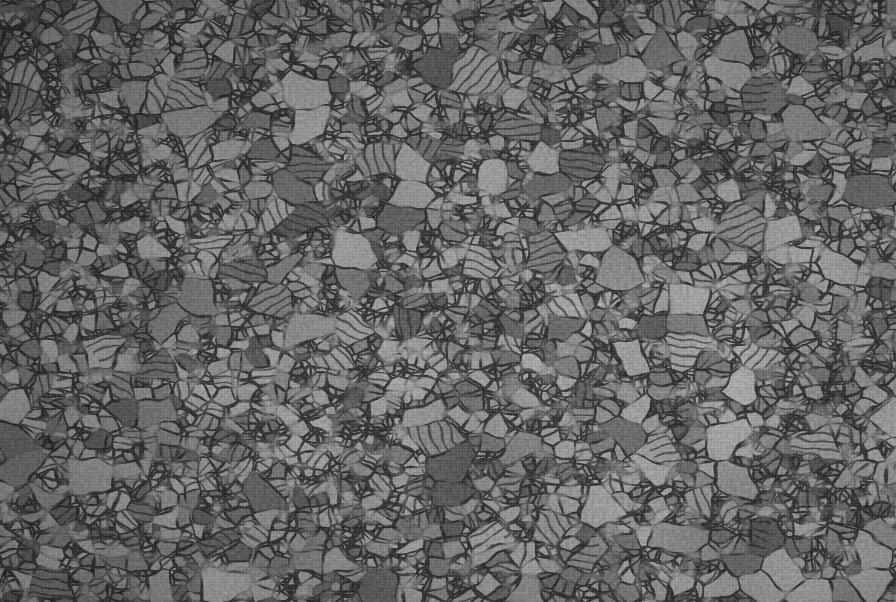
Give the GLSL for this texture, as a Shadertoy shader.

```glsl
const float TAU = 6.2831853;

// Sizes are in canvas heights, densities in cells per canvas height
const float COARSE_DENSITY = 21.0;
const float MEDIUM_DENSITY = 39.0;
const float FINE_DENSITY = 68.0;
const float COARSE_KEEP = 0.22;
const float MEDIUM_KEEP = 0.62;
const float GRAIN_STRETCH = 1.25;
const float WARP_AMOUNT = 0.008;
const float BOUNDARY_WIDTH = 0.0017;
const float TWIN_SHARE = 0.30;
const float TWIN_DENSITY = 75.0;
const float SCREEN_DENSITY = 140.0;
const float SCREEN_CONTRAST = 0.035;
const float SPECKLE_CONTRAST = 0.09;
const float BRIGHT_GRAIN = 0.585;
const float TONE_RANGE = 0.25;
const float BOUNDARY_TONE = 0.17;
const vec2 LIGHT_CENTER = vec2(0.62, 0.43);
const float LIGHT_PEAK = 1.07;
const float LIGHT_FALLOFF = 0.55;

struct Grain {
    float edge;
    vec2 id;
};

vec2 hash2(vec2 cell) {
    uvec2 q = uvec2(ivec2(floor(cell))) * uvec2(1597u, 3812u) + uvec2(77u, 913u);
    q = q * 1664525u + 1013904223u;
    q.x += q.y * 1664525u;
    q.y += q.x * 1664525u;
    q ^= q >> 16u;
    q.x += q.y * 1664525u;
    q.y += q.x * 1664525u;
    q ^= q >> 16u;
    return vec2(q & 65535u) / 65535.0;
}

float gradientDot(vec2 corner, vec2 offset) {
    float angle = TAU * hash2(corner).x;
    return dot(vec2(cos(angle), sin(angle)), offset);
}

float gradientNoise(vec2 p) {
    vec2 i = floor(p), f = fract(p);
    vec2 u = f * f * f * (f * (f * 6.0 - 15.0) + 10.0);
    vec2 e = vec2(1.0, 0.0);
    float low = mix(gradientDot(i, f), gradientDot(i + e, f - e), u.x);
    float high = mix(gradientDot(i + e.yx, f - e.yx), gradientDot(i + 1.0, f - 1.0), u.x);
    return mix(low, high, u.y);
}

// Voronoi cell with the distance to its nearest border
Grain voronoi(vec2 p, float density) {
    p *= density;
    vec2 base = floor(p), f = p - base;
    vec2 nearCell = vec2(0.0), nearVec = vec2(0.0);
    float nearest = 8.0;
    for (int y = -1; y <= 1; y++)
    for (int x = -1; x <= 1; x++) {
        vec2 cell = vec2(x, y);
        vec2 r = cell + hash2(base + cell + density) - f;
        if (dot(r, r) < nearest) {
            nearest = dot(r, r);
            nearVec = r;
            nearCell = cell;
        }
    }
    float edge = 8.0;
    for (int y = -2; y <= 2; y++)
    for (int x = -2; x <= 2; x++) {
        vec2 cell = nearCell + vec2(x, y);
        vec2 r = cell + hash2(base + cell + density) - f;
        vec2 between = r - nearVec;
        if (dot(between, between) > 1e-5)
            edge = min(edge, dot(0.5 * (r + nearVec), normalize(between)));
    }
    return Grain(edge / density, base + nearCell + density);
}

// Coarse grains, some broken into medium and then fine ones
Grain nestedGrain(vec2 p) {
    Grain grain = voronoi(p, COARSE_DENSITY);
    if (hash2(grain.id + 31.0).x < COARSE_KEEP) return grain;
    Grain medium = voronoi(p, MEDIUM_DENSITY);
    medium.edge = min(medium.edge, grain.edge);
    if (hash2(medium.id + 57.0).x < MEDIUM_KEEP) return medium;
    Grain fine = voronoi(p, FINE_DENSITY);
    fine.edge = min(fine.edge, medium.edge);
    return fine;
}

void mainImage(out vec4 fragColor, in vec2 fragCoord) {
    vec2 p = fragCoord / iResolution.y;
    float pixel = 1.0 / iResolution.y;

    vec2 warp = vec2(gradientNoise(p * 32.0), gradientNoise(p * 32.0 + 91.0));
    vec2 q = (p + WARP_AMOUNT * warp) / vec2(GRAIN_STRETCH, 1.0);
    Grain grain = nestedGrain(q);
    vec2 random = hash2(grain.id + 203.0);
    vec2 twin = hash2(grain.id + 419.0);
    float patches = gradientNoise(p * 7.0 + 13.0);

    // Flat grain tone
    float tone = BRIGHT_GRAIN - TONE_RANGE * random.x * random.x + 0.07 * patches;

    // Straight parallel twin bands inside some grains
    float angle = TAU * twin.y;
    float wave = dot(q, vec2(cos(angle), sin(angle))) * TWIN_DENSITY + random.y;
    float stripe = abs(fract(wave) - 0.5) / TWIN_DENSITY;
    float twinLine = 1.0 - smoothstep(0.0, BOUNDARY_WIDTH + pixel * 0.7, stripe);
    twinLine *= step(twin.x, TWIN_SHARE - 0.25 * patches);

    // Etched boundaries that fade out in places
    float width = BOUNDARY_WIDTH * (1.0 + 0.8 * gradientNoise(p * 45.0 + 37.0));
    float boundary = 1.0 - smoothstep(width - 0.5 * pixel, width + 0.7 * pixel, grain.edge);
    boundary *= mix(0.2, 1.0, smoothstep(-0.3, 0.12, gradientNoise(p * 30.0 + 5.0)));
    tone = mix(tone, BOUNDARY_TONE, max(0.88 * boundary, 0.72 * twinLine));

    // Diagonal print screen and fine speckle
    vec2 dots = sin(TAU * SCREEN_DENSITY * 0.7071 * vec2(p.x + p.y, p.x - p.y));
    tone += SCREEN_CONTRAST * dots.x * dots.y;
    tone += SPECKLE_CONTRAST * gradientNoise(p * 165.0);

    // Uneven lamp light
    vec2 fromLight = fragCoord / iResolution.xy - LIGHT_CENTER;
    tone *= LIGHT_PEAK - LIGHT_FALLOFF * dot(fromLight, fromLight);

    fragColor = vec4(vec3(clamp(tone, 0.0, 1.0)), 1.0);
}
```
